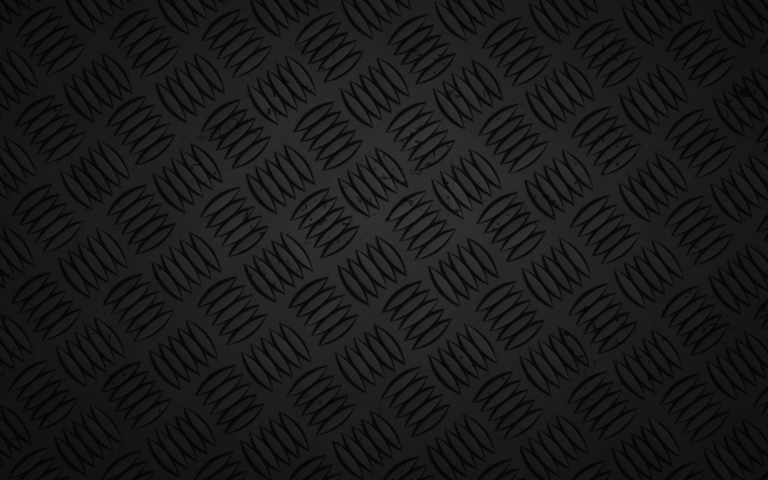
Give the GLSL for this texture, as a WebGL 1 fragment shader.

```glsl
precision highp float;

uniform vec2 u_resolution;

// Lengths are fractions of the canvas height
const vec2 PERIOD = vec2(0.1935, 0.1844);
const vec2 ANCHOR = vec2(0.779, 0.623);
const float TILT = 0.022;
const float RIDGE_ANGLE = 0.82;
const int RIDGES = 5;
const float RIDGE_GAP = 0.0250;
const vec2 RIDGE_HALF = vec2(0.0094, 0.0490);
const vec2 GROOVE_HALF = vec2(0.0160, 0.0535);
const float GROOVE_SHIFT = 0.0014;
const float GROOVE_SOFTNESS = 0.0026;

const vec3 EDGE_METAL = vec3(0.058, 0.058, 0.058);
const vec3 LIT_METAL = vec3(0.182, 0.182, 0.181);
const vec3 GROOVE = vec3(0.030, 0.030, 0.029);
const vec2 LIGHT_CENTER = vec2(0.81, 0.57);
const vec2 LIGHT_SCALE = vec2(0.75, 1.0);
const float LIGHT_FALLOFF = 4.0;

float hash(vec2 p) {
  vec3 q = fract(vec3(p.xyx) * vec3(0.1031, 0.1030, 0.0973));
  q += dot(q, q.yzx + 33.33);
  return fract((q.x + q.y) * q.z);
}

float noise(vec2 p) {
  vec2 i = floor(p);
  vec2 f = fract(p);
  f = f * f * (3.0 - 2.0 * f);
  return mix(mix(hash(i), hash(i + vec2(1.0, 0.0)), f.x),
             mix(hash(i + vec2(0.0, 1.0)), hash(i + vec2(1.0, 1.0)), f.x), f.y);
}

mat2 rotation(float a) {
  float c = cos(a);
  float s = sin(a);
  return mat2(c, s, -s, c);
}

// Approximate distance to a pointed lens; x is across it, y along it
float lensDistance(vec2 p, vec2 halfSize) {
  float y = p.y / halfSize.y;
  float slope = 2.0 * halfSize.x * y / halfSize.y;
  return (abs(p.x) - halfSize.x * (1.0 - y * y)) / sqrt(1.0 + slope * slope);
}

// Adds one family of ridge groups: x = ridge cover, y = ridge shade, z = groove
vec3 ridgeGroups(vec2 p, vec2 offset, float angle, float seed, float pixel) {
  vec2 grid = p / PERIOD - offset;
  vec2 cell = floor(grid + 0.5);
  vec2 id = cell + seed;
  vec2 jitter = vec2(hash(id + 3.7), hash(id + 8.3)) - 0.5;
  vec2 local = (grid - cell) * PERIOD - 0.005 * jitter;
  local = rotation(-angle - 0.05 * (hash(id + 5.1) - 0.5)) * local;

  vec3 result = vec3(0.0, 1.0, 0.0);
  for (int i = 0; i < RIDGES; i++) {
    float index = float(i) - 0.5 * float(RIDGES - 1);
    float variation = hash(id * 7.0 + float(i) * 1.9);
    vec2 q = local - vec2(index * RIDGE_GAP, 0.004 * (variation - 0.5));
    vec2 size = RIDGE_HALF * (0.95 + 0.1 * variation);

    float d = lensDistance(q, size);
    float cover = 1.0 - smoothstep(-pixel, pixel, d);
    float side = clamp(q.x / size.x, -1.0, 1.0);
    float rim = smoothstep(-0.0035, 0.0, d) * side;
    float shade = 0.98 + 0.06 * side + 0.15 * rim + 0.14 * (variation - 0.5);

    float grooveDistance = lensDistance(q + vec2(GROOVE_SHIFT, 0.0), GROOVE_HALF);
    float groove = 1.0 - smoothstep(-GROOVE_SOFTNESS, GROOVE_SOFTNESS, grooveDistance);
    result.y = mix(result.y, shade, cover);
    result.x = max(result.x, cover);
    result.z = max(result.z, groove);
  }
  return result;
}

void main() {
  vec2 p = gl_FragCoord.xy / u_resolution.y;
  float pixel = 0.8 / u_resolution.y;
  vec2 plate = rotation(TILT) * (p - ANCHOR);

  // Two interleaved families at right angles
  vec3 falling = ridgeGroups(plate, vec2(0.0), 1.5708 - RIDGE_ANGLE - 0.06, 41.0, pixel);
  falling.y *= 1.02;
  vec3 rising = ridgeGroups(plate, vec2(0.5), -RIDGE_ANGLE - 0.06, 97.0, pixel);
  float ridge = max(falling.x, rising.x);
  float groove = max(falling.z, rising.z);
  float shade = mix(mix(1.0, falling.y, falling.x), rising.y, rising.x);

  // Soft spotlight over the sheet
  vec2 toLight = (p - LIGHT_CENTER) * LIGHT_SCALE;
  float light = exp(-LIGHT_FALLOFF * dot(toLight, toLight));
  vec3 metal = mix(EDGE_METAL, LIT_METAL, light);

  // Stains, grain and small dark specks
  float stain = noise(p * 11.0 + 4.0) * 0.6 + noise(p * 37.0) * 0.4;
  float grain = noise(p * 230.0);
  float speck = smoothstep(0.80, 0.93, noise(p * 105.0 + 19.0));
  speck *= smoothstep(0.5, 0.75, noise(p * 9.0 + 31.0));
  metal *= 0.90 + 0.15 * stain + 0.06 * grain;

  vec3 grooveColor = GROOVE * (0.5 + 0.6 * light) * (0.8 + 0.4 * grain);
  vec3 color = mix(metal, grooveColor, groove * 0.94);
  color = mix(color, metal * shade * 1.05, ridge);
  color *= 1.0 - speck * (0.2 + 0.35 * groove);

  gl_FragColor = vec4(color, 1.0);
}
```
